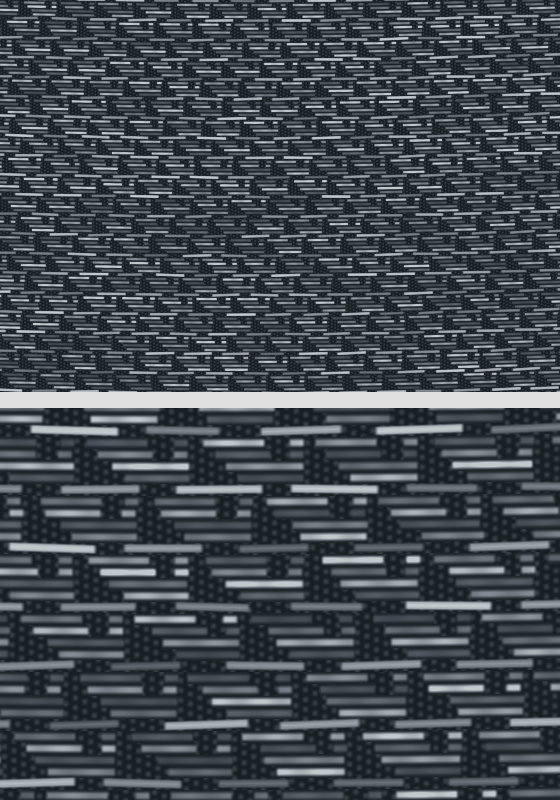
Top, the full canvas; bottom, a detail of the centre.
Write a Shadertoy shader that draws this texture.

```glsl
const float COLS = 14.6;        // motifs across
const float ROWS = 20.0;        // motif bands up
const float THREADS = 5.0;      // weft threads in a band
const float WARP_ENDS = 12.0;   // dark warp ends in a motif
const float ROW_SHIFT = 0.44;   // sideways step between bands
const float SAG = 0.011;        // dip of the bands in the middle
const float RISE = 0.006;       // climb of the bands to the right
const float FLOAT_TILT = 0.09;  // slope range of the long floats
const float FLOAT_HALF = 0.095; // half width of the long float
const float TAU = 6.2831853;

const vec3 SHADOW = vec3(0.080, 0.110, 0.126);
const vec3 SILVER = vec3(0.79, 0.82, 0.83);
const vec3 STEEL_TINT = vec3(-0.04, -0.05, 0.02);

float hash(vec2 p) {
    return fract(sin(dot(p, vec2(127.1, 311.7))) * 43758.5453);
}

// Soft-edged interval from a to b
float span(float x, float a, float b, float soft) {
    return smoothstep(a - soft, a + soft, x) * (1.0 - smoothstep(b - soft, b + soft, x));
}

// Slow light and dark drift along each band
float bandSheen(float x, float row) {
    float phase = hash(vec2(row, 4.0)) * TAU;
    float drift = 0.07 * sin(x * 4.0 + phase) + 0.05 * sin(x * 13.0 - phase * 2.0);
    return 0.90 + 0.20 * hash(vec2(row, 9.0)) + drift;
}

// Dark warp with small dotted crowns
float warpTone(float x, float v) {
    float ends = 0.5 + 0.5 * cos(x * TAU * WARP_ENDS);
    float crowns = 0.5 + 0.5 * cos(v * TAU * 6.0 + floor(x * WARP_ENDS + 0.5) * 2.4);
    return 0.015 + 0.19 * ends * crowns;
}

// Short weft threads, stepped on the left; x = tone, y = coverage
vec2 weftBlock(float x, float v, float row) {
    float cell = floor(x);
    float u = x - cell;
    float lane = v * THREADS;
    float k = clamp(floor(lane), 0.0, THREADS - 1.0);
    float across = abs(lane - k - 0.5);
    float id = row * THREADS + k;
    float jitter = 0.09 * (hash(vec2(cell, id + 0.3)) - 0.5);
    float left = 0.50 - 0.10 * k + jitter;
    float right = 0.97 + 0.4 * jitter;
    float cover = span(u, left, right, 0.022) * step(0.5, k);

    // Raised warp hanging into the upper half, tapering downwards
    float drop = 0.05 * (k - 2.0);
    float hang = span(u, 0.73 - drop + jitter, 0.85 + 0.4 * jitter, 0.022) * step(2.5, k);
    cover *= 1.0 - hang;

    // Spread bright and dull yarns evenly over the lanes of a motif
    float yarn = fract(hash(vec2(cell, row + 17.0)) + k * 0.618);
    float body = 1.0 - smoothstep(0.08, 0.47, across);
    float streak = 0.9 + 0.1 * sin(u * 17.0 + id * 2.3);
    float tone = 0.06 + (0.26 + 0.84 * pow(yarn, 1.8)) * body * streak;
    return vec2(tone, cover);
}

// Long sloping float under the block; x = tone, y = coverage
vec2 longFloat(float x, float v, float row) {
    float s = x + 0.20;
    float cell = floor(s);
    float u = s - cell;
    float h = hash(vec2(cell, row + 51.0));
    float slope = FLOAT_TILT * (1.5 * hash(vec2(cell, row + 33.0)) - 0.6);
    float across = abs(v - 0.11 - slope * (u - 0.42));
    float cover = span(u, 0.06, 0.66 + 0.16 * h, 0.025);
    cover *= 1.0 - smoothstep(FLOAT_HALF * 0.45, FLOAT_HALF, across);
    float tone = 0.48 + 0.52 * h - 3.0 * across;
    return vec2(tone, cover);
}

void mainImage(out vec4 fragColor, in vec2 fragCoord) {
    vec2 uv = fragCoord / iResolution.xy;

    // Band and motif coordinates
    float y = (uv.y + SAG * sin(uv.x * 0.5 * TAU) - RISE * uv.x) * ROWS;
    float row = floor(y);
    float v = y - row;
    float x = uv.x * COLS + row * ROW_SHIFT + 0.2 * hash(vec2(row, 2.0));

    // Warp, then short weft, then the long float on top
    float sheen = bandSheen(uv.x, row);
    float tone = warpTone(x, v);
    vec2 block = weftBlock(x, v, row);
    tone = mix(tone, block.x * sheen, block.y);
    vec2 strand = longFloat(x, v, row);
    tone = mix(tone, strand.x * mix(1.0, sheen, 0.5), strand.y);

    // Steel-blue middle tones between shadow and silver
    tone = clamp(tone, 0.0, 0.96);
    vec3 cloth = mix(SHADOW, SILVER, tone) + STEEL_TINT * tone * (1.0 - tone);
    fragColor = vec4(cloth, 1.0);
}
```
